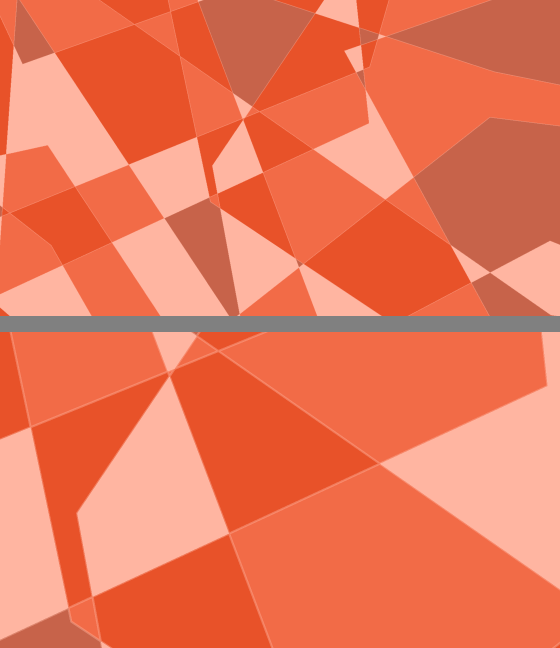
Top, the full canvas; bottom, a detail of the centre.
Reproduce this background procedurally as a WebGL 1 fragment shader.

```glsl
precision highp float;

uniform vec2 u_resolution;

#define COLUMNS 4.0
#define ROWS 3.0
#define SPREAD 1.12
#define JITTER 0.8
#define SEED 3.0
#define SEAM_WIDTH 0.0023
#define SEAM_ALPHA 0.4
#define PALE vec3(1.00, 0.71, 0.63)
#define ORANGE vec3(0.95, 0.42, 0.28)
#define BROWN vec3(0.78, 0.39, 0.29)
#define RED vec3(0.91, 0.32, 0.16)

const int WEDGES = 16;
const int SAMPLES = 3;

float hash(float n, float channel) {
  return fract(sin(dot(vec3(n, channel, SEED), vec3(12.9898, 78.233, 37.719))) * 43758.5453);
}

// Ten slots share out as 3 pale, 3 orange, 2 brown and 2 red;
// slots one or two steps apart never have the same colour.
vec3 slotColor(float slot) {
  float third = mod(slot, 3.0);
  if (slot > 8.5 || abs(slot - 5.0) < 0.5) return RED;
  if (third < 0.5) return PALE;
  if (third < 1.5) return ORANGE;
  return BROWN;
}

// Overlapping open wedges, each shifting the slot of the area it covers.
vec3 shards(vec2 p, float aspect) {
  float slot = 0.0;
  float edge = 1.0;

  for (int i = 0; i < WEDGES; i++) {
    float n = float(i);

    // The first pass fills the grid, the second steps across it diagonally
    float secondPass = step(COLUMNS * ROWS - 0.5, n);
    float column = mod(n, COLUMNS);
    float row = mod(floor(n / COLUMNS) + secondPass * column, ROWS);

    // Jittered apex on a grid that reaches a little past the canvas
    vec2 jitter = (vec2(hash(n, 1.0), hash(n, 2.0)) - 0.5) * JITTER;
    vec2 apex = (vec2(column, row) + 0.5 + jitter) / vec2(COLUMNS, ROWS);
    apex = (apex - 0.5) * SPREAD + 0.5;
    apex.x *= aspect;

    // Axis and half opening, from a narrow spike to a straight line
    float axisAngle = n * 2.39996 + hash(n, 3.0) * 1.2;
    float opening = mix(0.26, 1.57, sqrt(hash(n, 4.0)));
    vec2 axis = vec2(cos(axisAngle), sin(axisAngle));
    vec2 side = vec2(cos(opening), sin(opening));

    // Fold across the axis so that one ray stands for both
    vec2 q = p - apex;
    q = vec2(dot(q, axis), abs(axis.x * q.y - axis.y * q.x));

    // Shift by one or two slots, always two in the second pass
    float inside = step(0.0, q.x * side.y - q.y * side.x);
    slot += inside * (1.0 + step(0.5, max(hash(n, 5.0), secondPass)));
    edge = min(edge, length(q - side * max(dot(q, side), 0.0)));
  }

  // Hairline seam along every border
  float seam = SEAM_ALPHA * step(edge, 0.5 * SEAM_WIDTH);
  return mix(slotColor(mod(slot, 10.0)), PALE, seam);
}

void main() {
  float aspect = u_resolution.x / u_resolution.y;
  vec3 sum = vec3(0.0);

  // Supersampling smooths borders and seams
  for (int y = 0; y < SAMPLES; y++) {
    for (int x = 0; x < SAMPLES; x++) {
      vec2 offset = (vec2(float(x), float(y)) + 0.5) / float(SAMPLES) - 0.5;
      sum += shards((gl_FragCoord.xy + offset) / u_resolution.y, aspect);
    }
  }
  gl_FragColor = vec4(sum / float(SAMPLES * SAMPLES), 1.0);
}
```
